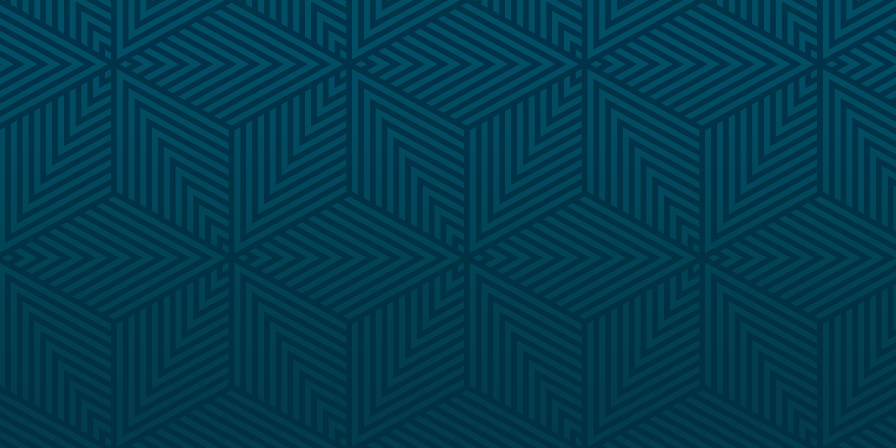
A Shadertoy shader for this pattern:

```glsl
#define STAR_SPACING 0.5254
#define ROW_SPACING 0.4323
#define STAR_ORIGIN vec2(1.0422, 0.4245)
#define STRIPES 10.0
#define LIGHT_SHARE 0.51
#define EDGE_WIDTH 0.75
#define LIGHT_TOP vec3(0.008, 0.308, 0.398)
#define LIGHT_BOTTOM vec3(0.010, 0.236, 0.298)
#define DARK_TOP vec3(0.000, 0.202, 0.286)
#define DARK_BOTTOM vec3(0.000, 0.190, 0.257)

const float ROOT3 = sqrt(3.0);
const float SECTOR = radians(60.0);

// Offset from the nearest star of a triangular lattice with spacing 2
vec2 nearestStar(vec2 p) {
    vec2 period = vec2(2.0, 2.0 * ROOT3);
    vec2 a = p - period * round(p / period);
    vec2 b = p - 0.5 * period;
    b -= period * round(b / period);
    return dot(a, a) < dot(b, b) ? a : b;
}

// Signed distance to the light stripes, positive inside
float chevrons(vec2 p) {
    // Turn the sector so that the long axis of its rhombus lies along x
    float sector = round(atan(p.y, p.x) / SECTOR);
    float angle = sector * SECTOR;
    vec2 r = vec2(cos(angle) * p.x + sin(angle) * p.y,
                  abs(cos(angle) * p.y - sin(angle) * p.x));

    // Odd sectors hold the chevron tips, even sectors the open ends
    float edge = 0.5 * r.x - 0.5 * ROOT3 * r.y;
    float depth = mod(sector, 2.0) > 0.5 ? edge : 1.0 - 0.5 * r.x - 0.5 * ROOT3 * r.y;

    float stripe = (0.5 * LIGHT_SHARE - abs(fract(depth * STRIPES) - 0.5)) / STRIPES;
    float seam = 0.5 * (1.0 - LIGHT_SHARE) / STRIPES;
    return min(stripe, edge - seam);
}

void mainImage(out vec4 fragColor, in vec2 fragCoord) {
    vec2 uv = fragCoord / iResolution.y;

    // Slightly flattened lattice, brought to regular hexagons
    vec2 scale = vec2(2.0 / STAR_SPACING, ROOT3 / ROW_SPACING);
    vec2 p = nearestStar((uv - STAR_ORIGIN) * scale);
    float pixel = EDGE_WIDTH * scale.x / iResolution.y;
    float light = clamp(chevrons(p) / pixel + 0.5, 0.0, 1.0);

    // Both tones fade towards the bottom
    float glow = smoothstep(0.0, 1.0, uv.y);
    vec3 dark = mix(DARK_BOTTOM, DARK_TOP, glow);
    vec3 bright = mix(LIGHT_BOTTOM, LIGHT_TOP, glow);
    fragColor = vec4(mix(dark, bright, light), 1.0);
}
```
